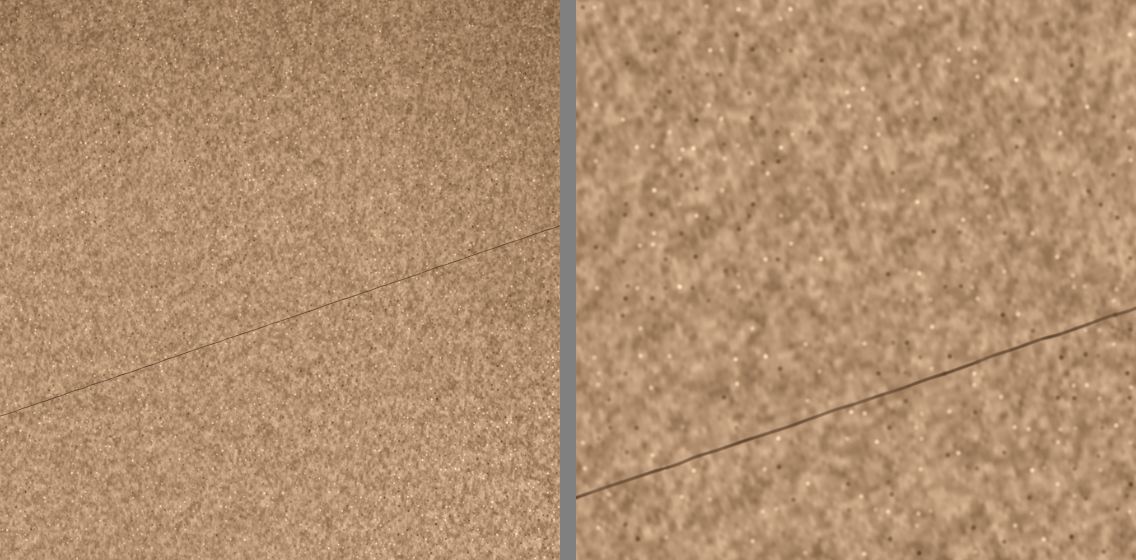
Left: the whole. Right: its middle third, enlarged.
Write a Shadertoy shader that draws this texture.

```glsl
// Fine-grained tan cork-like sheet with glints and one thin slanted seam.
#define BASE_COLOR vec3(0.690, 0.556, 0.430)
#define GRAIN_TINT vec3(1.0, 0.95, 0.90)
#define SEAM_COLOR vec3(0.33, 0.23, 0.15)
#define GRAIN_SCALE vec2(210.0, 155.0)
#define GRAIN_CONTRAST 0.18
#define FINE_CONTRAST 0.13
#define CLUMP_CONTRAST 0.07
#define SPECK_CELLS 120.0
#define SPECK_RADIUS 0.0021
#define SEAM_LEFT vec2(0.0, 0.2565)
#define SEAM_RIGHT vec2(1.0, 0.597)
#define SEAM_HALF_WIDTH 0.0009

float hash(vec2 p) {
    return fract(sin(dot(p, vec2(127.1, 311.7))) * 43758.5453);
}

// Smooth value noise in 0..1
float noise(vec2 p) {
    vec2 cell = floor(p);
    vec2 f = fract(p);
    f = f * f * (3.0 - 2.0 * f);
    float low = mix(hash(cell), hash(cell + vec2(1.0, 0.0)), f.x);
    float high = mix(hash(cell + vec2(0.0, 1.0)), hash(cell + vec2(1.0, 1.0)), f.x);
    return mix(low, high, f.y);
}

vec2 rotate(vec2 p, float angle) {
    float c = cos(angle), s = sin(angle);
    return vec2(c * p.x - s * p.y, s * p.x + c * p.y);
}

// Three sizes of grain, slightly taller than wide, centred on zero
float grain(vec2 p) {
    vec2 bent = p + 0.012 * vec2(noise(p * 5.0), noise(p * 5.0 + 31.0));
    float medium = noise(rotate(bent, 0.15) * GRAIN_SCALE) - 0.5;
    float fine = noise(rotate(bent, -0.35) * GRAIN_SCALE * 1.8 + 17.0) - 0.5;
    float clumps = noise(rotate(bent, 0.5) * GRAIN_SCALE * 0.4 + 53.0) - 0.5;
    return medium * GRAIN_CONTRAST + fine * FINE_CONTRAST + clumps * CLUMP_CONTRAST;
}

// Sparse dots: pale glints are positive, dark pits negative
float specks(vec2 p, float pixel) {
    vec2 cell = floor(p * SPECK_CELLS);
    vec2 offset = 0.3 + 0.4 * vec2(hash(cell + 7.3), hash(cell + 19.1));
    float d = length(p - (cell + offset) / SPECK_CELLS);
    float dot_ = 1.0 - smoothstep(0.0, SPECK_RADIUS + 0.5 * pixel, d);
    float kind = hash(cell + 41.7);
    float strength = 0.12 + 0.16 * hash(cell + 63.9);
    return dot_ * strength * (step(0.89, kind) - 0.8 * step(kind, 0.07));
}

// Soft light, dimmer along the top and toward the upper right
float shading(vec2 p) {
    float light = 0.016 - 0.075 * smoothstep(0.6, 1.05, p.y);
    light -= 0.045 * smoothstep(0.65, 1.0, p.x) * smoothstep(0.1, 0.6, p.y);
    light -= 0.02 * smoothstep(0.25, 0.0, p.x) * smoothstep(0.5, 1.0, p.y);
    return light + 0.018 * smoothstep(0.5, 0.0, length(p - vec2(0.75, 0.05)));
}

// Coverage of the thin, slightly ragged seam
float seam(vec2 p, float pixel) {
    vec2 along = normalize(SEAM_RIGHT - SEAM_LEFT);
    vec2 q = p - SEAM_LEFT;
    float t = dot(q, along);
    float wobble = 0.0012 * (noise(vec2(t * 70.0, 3.0)) - 0.5);
    float d = abs(dot(q, vec2(-along.y, along.x)) + wobble);
    float soft = max(0.6 * pixel, 0.0007);
    float cover = 1.0 - smoothstep(SEAM_HALF_WIDTH - soft, SEAM_HALF_WIDTH + soft, d);
    return cover * mix(0.6, 1.0, noise(vec2(t * 120.0, 9.0)));
}

void mainImage(out vec4 fragColor, in vec2 fragCoord) {
    vec2 p = fragCoord / iResolution.xy;
    float pixel = 1.0 / min(iResolution.x, iResolution.y);

    // Stronger relief near the lower right corner
    float relief = 1.0 + 0.25 * smoothstep(0.6, 0.0, length(p - vec2(1.0, 0.0)));
    float tone = shading(p) + relief * (grain(p) + specks(p, pixel));

    vec3 color = BASE_COLOR + tone * GRAIN_TINT;
    color = mix(color, SEAM_COLOR, 0.9 * seam(p, pixel));
    fragColor = vec4(clamp(color, 0.0, 1.0), 1.0);
}
```
